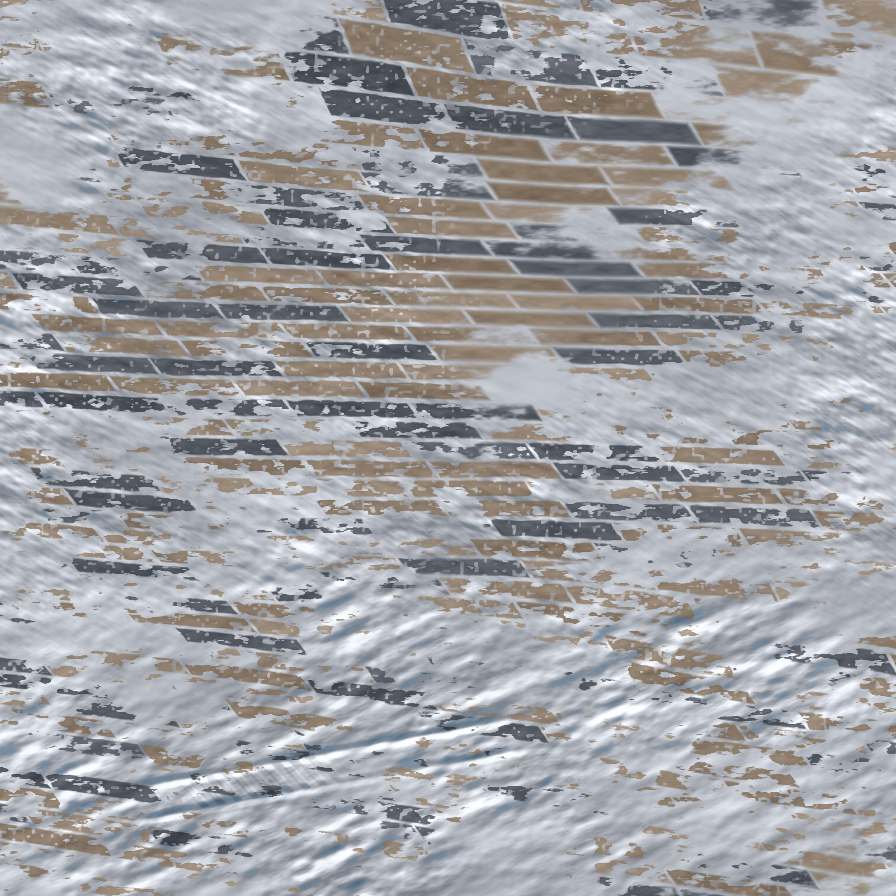
Give the GLSL for this texture, as a Shadertoy shader.

```glsl
// Trampled snow over a pavement of tan and slate bricks, seen at a slant.
// Warped brick rows show through wherever layered noise thins the snow;
// the snow itself is a streaky height field lit from the upper left.

float hash(vec2 p) {
    vec3 q = fract(p.xyx * vec3(0.1031, 0.1030, 0.0973));
    q += dot(q, q.yzx + 33.33);
    return fract((q.x + q.y) * q.z);
}

float noise(vec2 p) {
    vec2 i = floor(p), f = fract(p);
    f = f * f * (3.0 - 2.0 * f);
    return mix(mix(hash(i), hash(i + vec2(1, 0)), f.x),
               mix(hash(i + vec2(0, 1)), hash(i + vec2(1, 1)), f.x), f.y);
}

float fbm(vec2 p) {
    float sum = 0.0, amp = 0.533;
    for (int i = 0; i < 4; i++) {
        sum += amp * noise(p);
        p = p * 2.03 + vec2(17.3, 9.1);
        amp *= 0.5;
    }
    return sum;
}

vec2 turn(vec2 p, float angle) {
    float c = cos(angle), s = sin(angle);
    return vec2(c * p.x + s * p.y, c * p.y - s * p.x);
}

// Soft elliptical patch
float blob(vec2 p, vec2 center, vec2 size) {
    vec2 d = (p - center) / size;
    return exp(-dot(d, d));
}

// Tyre track: two ruts with slanted tread bars between them
float tyreTrack(vec2 p) {
    vec2 t = turn(p - vec2(0.12, 0.10), 0.18);
    float along = smoothstep(0.0, 0.06, t.x) * smoothstep(0.52, 0.4, t.x);
    float ruts = smoothstep(0.006, 0.001, abs(abs(t.y) - 0.018));
    float bars = smoothstep(0.15, 0.4, abs(fract((t.x + t.y * 0.6) * 52.0) - 0.5));
    bars *= smoothstep(0.016, 0.011, abs(t.y)) * smoothstep(0.08, 0.1, t.x)
          * smoothstep(0.28, 0.24, t.x);
    return along * (0.25 * bars - 0.22 * ruts);
}

// Snow height: streaks fall to the right above and rise to the right below
float snowHeight(vec2 p) {
    float falling = fbm(turn(p, -0.42) * vec2(20, 52));
    float rising = fbm(turn(p, 0.38) * vec2(19, 56) + 40.0);
    float lower = smoothstep(0.48, 0.22, p.y + 0.2 * (noise(p * 5.0) - 0.5));
    return mix(falling, rising, lower) + tyreTrack(p);
}

void mainImage(out vec4 fragColor, in vec2 fragCoord) {
    vec2 p = fragCoord / iResolution.xy;
    float pixel = 1.0 / iResolution.y;

    // Large fields: soft smudges and rough, trodden zones
    float smudge = smoothstep(0.52, 0.66, fbm(p * vec2(3.5, 5.0) + 7.0));
    float rough = smoothstep(0.32, 0.66, fbm(p * vec2(5, 8) + 31.0));
    float fine = fbm(p * vec2(55, 150));

    // Brick rows, taller and more tilted towards the top
    float y = p.y + 0.03 * p.x + 0.10 * p.x * smoothstep(0.6, 0.95, p.y)
            + 0.12 * (p.x - 0.5) * smoothstep(0.45, 0.2, p.y)
            + 0.012 * (noise(p * 5.0 + 3.0) - 0.5);
    float top = max(y - 0.65, 0.0);
    float rowDensity = max(46.0 - 60.0 * top, 22.0);
    float v = 46.0 * y - 30.0 * top * top;
    float row = floor(v);
    float u = p.x * 7.2 + 0.5 * row + 0.5 * hash(vec2(row, 5.0)) + 0.12 * fract(v);
    vec2 id = vec2(floor(u), row);
    vec2 f = fract(vec2(u, v));
    vec2 inset = min(f, 1.0 - f) / vec2(7.2, rowDensity);
    float edge = min(inset.x, inset.y) + 0.004 * (fine - 0.5);
    float soft = max(0.0012 + 0.003 * smudge, pixel);
    float brick = smoothstep(0.0024 - soft, 0.0024 + soft, edge);

    // Where the snow is thin enough to bare the bricks
    float bare = blob(p, vec2(0.40, 0.68), vec2(0.42, 0.36))
               + 0.6 * blob(p, vec2(0.82, 0.26), vec2(0.22, 0.13))
               - 0.7 * blob(p, vec2(0.08, 0.95), vec2(0.22, 0.08));
    float exposure = 0.5 * bare + 1.6 * (fbm(p * vec2(7, 16)) - 0.5)
                   + mix(1.4, 0.5, smudge) * (fine - 0.5)
                   + 0.5 * (hash(id + 70.0) - 0.5) - 0.30;
    float fringe = 0.05 + 0.12 * smudge;
    brick *= smoothstep(-fringe, fringe, exposure);

    // Crumbs of snow left on the bricks
    float crumbs = smoothstep(0.70, 0.84, noise(p * vec2(190, 240)));
    brick *= 1.0 - 0.65 * crumbs * (1.0 - smudge);

    // Snow shading
    float lit = snowHeight(p) - snowHeight(p + vec2(-0.004, 0.006));
    lit *= mix(0.55, 1.35, rough) * (1.0 - 0.75 * smudge);
    float tone = 0.705 + 0.95 * lit + 0.22 * (fbm(p * vec2(6, 9) + 55.0) - 0.5);
    vec3 snow = vec3(tone) + vec3(-0.008, 0.012, 0.045);
    snow = mix(snow, vec3(0.46, 0.60, 0.72), 0.5 * smoothstep(0.13, 0.26, -lit));
    snow = mix(snow, vec3(0.95, 0.97, 0.98), 0.7 * smoothstep(0.15, 0.30, lit));

    // Brick colour, slightly stained and shaded
    vec3 tan_ = vec3(0.55, 0.485, 0.42) + 0.10 * (hash(id + 20.0) - 0.5);
    vec3 slate = vec3(0.32, 0.34, 0.37) + 0.08 * (hash(id + 33.0) - 0.5);
    vec3 stone = mix(tan_, slate, step(0.67, hash(id + 9.0)));
    stone += 0.16 * (fine - 0.5) + 0.25 * lit;

    fragColor = vec4(clamp(mix(snow, stone, brick), 0.0, 1.0), 1.0);
}
```
